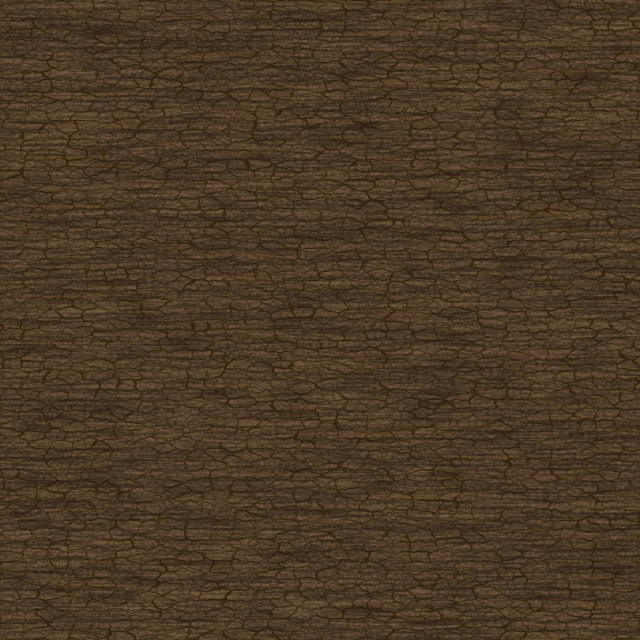
Write a WebGL 2 fragment shader that draws this texture.

```glsl
#version 300 es
precision highp float;

uniform vec2 u_resolution;
out vec4 outColor;

const vec3 DARK_WOOD = vec3(0.205, 0.148, 0.104);
const vec3 LIGHT_WOOD = vec3(0.430, 0.338, 0.232);
const vec3 OCHRE = vec3(0.405, 0.300, 0.165);
const vec3 CRACK_OLIVE = vec3(0.195, 0.130, 0.045);
const vec3 CRACK_BROWN = vec3(0.150, 0.100, 0.062);
const vec3 STAIN_TINT = vec3(0.95, 0.92, 0.72);

const vec2 FINE_GRAIN = vec2(16.0, 250.0);
const vec2 MID_GRAIN = vec2(5.0, 110.0);
const vec2 BROAD_GRAIN = vec2(1.6, 26.0);
const vec2 SPECKLE = vec2(170.0, 240.0);
const vec2 STREAKS = vec2(4.0, 120.0);
const vec2 FIBRE_LINES = vec2(8.0, 170.0);

const vec2 LARGE_CELLS = vec2(28.0, 64.0);
const vec2 SMALL_CELLS = vec2(54.0, 118.0);
const vec2 CELL_JITTER = vec2(0.92, 0.62);
const float FLAT_WIDTH = 0.0009;
const float UPRIGHT_WIDTH = 0.0016;
const float SMALL_WIDTH = 0.0007;
const float STAIN_REACH = 0.0042;
const float GRAIN_CONTRAST = 0.92;

// Integer hash giving two values in 0..1
vec2 hash2(vec2 cell) {
    uvec2 v = uvec2(ivec2(cell)) * 1664525u + 1013904223u;
    v.x += v.y * 1664525u;
    v.y += v.x * 1664525u;
    v ^= v >> 16u;
    v.x += v.y * 1664525u;
    v.y += v.x * 1664525u;
    v ^= v >> 16u;
    return vec2(v & 0xffffu) / 65535.0;
}

float cornerSlope(vec2 cell, vec2 offset) {
    float angle = 6.2831853 * hash2(cell).x;
    return dot(vec2(cos(angle), sin(angle)), offset);
}

// Gradient noise, roughly -0.7..0.7
float gradientNoise(vec2 p) {
    vec2 i = floor(p);
    vec2 f = p - i;
    vec2 u = f * f * f * (f * (f * 6.0 - 15.0) + 10.0);
    vec2 e = vec2(1.0, 0.0);
    float low = mix(cornerSlope(i, f), cornerSlope(i + e, f - e), u.x);
    float high = mix(cornerSlope(i + e.yx, f - e.yx), cornerSlope(i + 1.0, f - 1.0), u.x);
    return mix(low, high, u.y);
}

vec2 cellPoint(vec2 cell) {
    return 0.5 + CELL_JITTER * (hash2(cell + 71.0) - 0.5);
}

// x: distance to the nearest cell border in canvas units, y: how upright it is
vec2 cellBorder(vec2 p, vec2 scale) {
    vec2 q = p * scale;
    vec2 base = floor(q);
    vec2 f = q - base;
    vec2 nearCell = vec2(0.0);
    vec2 nearest = vec2(8.0);
    for (int y = -1; y <= 1; y++)
    for (int x = -1; x <= 1; x++) {
        vec2 cell = vec2(x, y);
        vec2 toPoint = cell + cellPoint(base + cell) - f;
        if (dot(toPoint, toPoint) < dot(nearest, nearest)) {
            nearest = toPoint;
            nearCell = cell;
        }
    }
    vec2 border = vec2(1.0, 0.0);
    for (int y = -2; y <= 2; y++)
    for (int x = -2; x <= 2; x++) {
        if (x == 0 && y == 0) continue;
        vec2 cell = nearCell + vec2(x, y);
        vec2 toPoint = cell + cellPoint(base + cell) - f;
        vec2 normal = normalize(toPoint - nearest);
        float slope = length(normal * scale);
        float reach = dot(0.5 * (toPoint + nearest), normal) / slope;
        if (reach < border.x) border = vec2(reach, abs(normal.x) * scale.x / slope);
    }
    return border;
}

float lineMask(float reach, float width) {
    float blur = 0.75 / u_resolution.y;
    return 1.0 - smoothstep(width - blur, width + blur, reach);
}

void main() {
    vec2 p = gl_FragCoord.xy / u_resolution.y;

    // Horizontal grain on gently bent fibres
    vec2 fibre = p + vec2(0.0, 0.004 * gradientNoise(p * vec2(7.0, 16.0)));
    float grain = 0.62 * gradientNoise(fibre * FINE_GRAIN)
                + 0.42 * gradientNoise(fibre * MID_GRAIN + 13.0)
                + 0.20 * gradientNoise(fibre * BROAD_GRAIN + 29.0)
                + 0.52 * gradientNoise(p * SPECKLE + 7.0);
    vec3 color = mix(DARK_WOOD, LIGHT_WOOD, clamp(0.57 + GRAIN_CONTRAST * grain, 0.0, 1.0));

    // Ochre streaks and thin dark fibres
    float streak = smoothstep(0.20, 0.50, gradientNoise(fibre * STREAKS + 41.0));
    color = mix(color, OCHRE, 0.55 * streak);
    float darkFibre = smoothstep(0.20, 0.42, gradientNoise(fibre * FIBRE_LINES + 83.0));
    color = mix(color, CRACK_BROWN, 0.35 * darkFibre);

    // Crack network: borders of flattened cells, slightly wavy
    vec2 wander = vec2(gradientNoise(p * vec2(70.0, 110.0)), gradientNoise(p * vec2(80.0, 60.0) + 19.0));
    vec2 bent = p + wander * vec2(0.007, 0.0035);
    float depth = smoothstep(-0.30, 0.35, gradientNoise(p * vec2(22.0, 36.0) + 37.0));
    vec2 large = cellBorder(bent, LARGE_CELLS);
    vec2 small = cellBorder(bent + 0.37, SMALL_CELLS);
    float upright = smoothstep(0.45, 0.85, large.y);

    // Olive stain soaking out of the cracks
    float stain = (1.0 - smoothstep(0.0, STAIN_REACH, large.x)) * mix(0.35, 1.0, depth);
    color *= mix(vec3(1.0), STAIN_TINT, stain);

    // Thin brown flat cracks and wider olive upright ones
    float width = mix(FLAT_WIDTH, UPRIGHT_WIDTH * (0.5 + 0.6 * depth), upright);
    float strength = mix(0.40, 0.90, depth);
    vec3 crackColor = mix(CRACK_BROWN, CRACK_OLIVE, 0.15 + 0.85 * upright);
    color = mix(color, CRACK_BROWN, 0.50 * lineMask(small.x, SMALL_WIDTH) * (1.0 - 0.5 * depth));
    color = mix(color, crackColor, strength * lineMask(large.x, width));

    outColor = vec4(color, 1.0);
}
```
